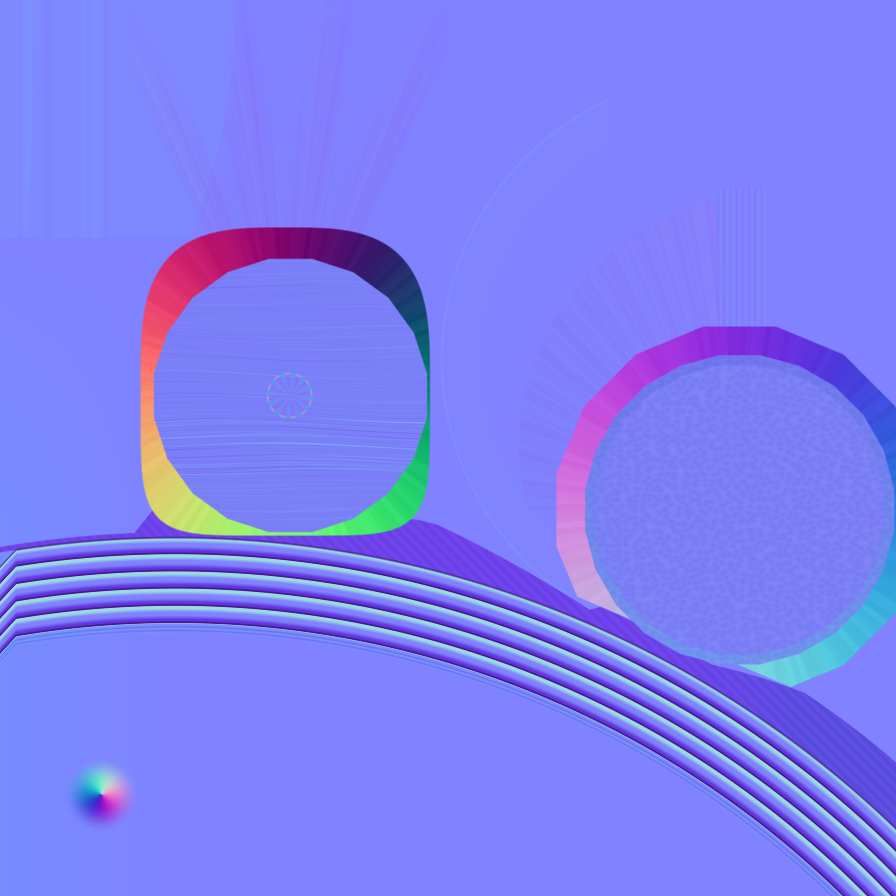
Give the GLSL for this texture map, as a three.js fragment shader.

```glsl
varying vec2 vUv;

const float PI = 3.14159265;
const float EDGE = 0.0011;
const vec3 FLAT_BLUE = vec3(0.50, 0.51, 1.0);
const vec3 WEDGE_PURPLE = vec3(0.43, 0.26, 0.92);
const vec3 GROOVE_LIGHT = vec3(0.60, 0.86, 0.88);
const vec3 GROOVE_PURPLE = vec3(0.38, 0.20, 0.87);
const vec3 GROOVE_DARK = vec3(0.27, 0.10, 0.55);

const vec2 BOX_CENTER = vec2(0.3184, 0.5742);
const vec2 BOX_HALF = vec2(0.1615, 0.172);
const vec2 WOOD_CENTER = vec2(0.3242, 0.5586);
const float WOOD_RADIUS = 0.1525;
const vec2 ROUND_CENTER = vec2(0.8255, 0.431);
const float ROUND_OUTER = 0.2045;
const float ROUND_INNER = 0.1725;
const vec2 ARC_CENTER = vec2(0.1953, -0.759);
const float ARC_RADIUS = 1.159;
const float GROOVE_PITCH = 0.0192;
const float GROOVE_COUNT = 5.0;
const vec2 DOME_CENTER = vec2(0.1133, 0.1133);
const float DOME_RADIUS = 0.043;

float inside(float d) { return 1.0 - smoothstep(-EDGE, EDGE, d); }
float ramp(float a, float b, float x) { return clamp((x - a) / (b - a), 0.0, 1.0); }
float band(float a, float b, float x) { return inside(a - x) * inside(x - b); }
float hash(vec2 p) { return fract(sin(dot(p, vec2(127.1, 311.7))) * 43758.5); }
float angleOf(vec2 p) { return atan(p.y, p.x + 1e-6); }

float polygon(vec2 p, float apothem, float sides) {
  float seg = 2.0 * PI / sides;
  float a = mod(angleOf(p) - 0.5 * PI + 0.5 * seg, seg) - 0.5 * seg;
  return length(p) * cos(a) - apothem;
}

float softBox(vec2 p) {
  vec2 q = abs(p / BOX_HALF) + 1e-4;
  float n = p.y > 0.0 ? 3.2 : 5.5;
  return (pow(pow(q.x, n) + pow(q.y, n), 1.0 / n) - 1.0) * BOX_HALF.x;
}

float cells(vec2 p) {
  float nearest = 1.0;
  for (int j = -1; j <= 1; j++) {
    for (int i = -1; i <= 1; i++) {
      vec2 id = floor(p) + vec2(float(i), float(j));
      vec2 seed = id + vec2(hash(id), hash(id + 17.0));
      nearest = min(nearest, length(seed - p));
    }
  }
  return nearest;
}

float streaks(float x) {
  return (sin(x) + sin(x * 2.3 + 1.0) + sin(x * 4.7 + 2.0)) / 3.0;
}

// Sloped side, tinted by the direction it faces
vec3 bevel(vec2 p, float tilt, float blue) {
  float fleck = hash(vec2(floor(angleOf(p) * 28.0), 3.0)) - 0.5;
  return vec3(0.5 - tilt * normalize(p), blue) + 0.035 * fleck;
}

vec3 background(vec2 p) {
  vec3 col = FLAT_BLUE;
  // Curtain and panel on the left
  float drop = (1.0 - p.y) / 0.266;
  float curtain = inside(p.x - 0.263 + 0.05 * drop * drop) * inside(0.734 - p.y);
  float folds = streaks(p.x * 85.0) * (1.0 - ramp(0.11, 0.16, p.x));
  folds += 0.8 * band(0.102, 0.116, p.x) + 0.6 * band(0.025, 0.048 - 0.02 * drop, p.x);
  col += curtain * vec3(-0.005, 0.025 + 0.02 * folds, 0.0);
  float panel = inside(p.y - 0.734) * (1.0 - ramp(0.0, 0.2, p.x)) * ramp(0.75, 0.42, p.y);
  col += panel * vec3(-0.03, 0.035, 0.0);
  // Rays above the box
  vec2 b = p - BOX_CENTER;
  float a = angleOf(b);
  float reach = 0.31 + 0.11 * sin(a * 23.0);
  float rays = band(1.1, 2.05, a) * (1.0 - ramp(reach - 0.08, reach + 0.06, length(b)));
  col += rays * vec3(0.012, -0.018 + 0.025 * streaks(a * 48.0), -0.01);
  // Rays and upright lines above the round piece
  vec2 r = p - ROUND_CENTER;
  a = angleOf(r);
  reach = mix(0.35, 0.235, ramp(1.65, PI, a));
  rays = band(1.65, PI, a) * inside(length(r) - reach);
  col += rays * vec3(0.025 * (1.0 - ramp(1.65, 2.6, a)), 0.022 * streaks(a * 45.0) - 0.01, -0.01);
  float lines = band(0.80, 0.855, p.x) * band(0.63, 0.79, p.y);
  col.rg += lines * 0.018 * sin(p.x * 900.0);
  // Faint large ring
  float ring = length(p - vec2(0.811, 0.599));
  float leftSide = inside(p.x - 0.68);
  col.g += leftSide * (0.012 * band(0.275, 0.319, ring) + 0.035 * band(0.317, 0.319, ring));
  return col;
}

vec3 grooves(vec2 p, vec3 col) {
  // Purple wedge resting on the arc
  float dx = p.x - ARC_CENTER.x;
  float arcY = ARC_CENTER.y + sqrt(ARC_RADIUS * ARC_RADIUS - dx * dx);
  float rise = 0.006 + 0.028 * ramp(0.150, 0.173, p.x) + 0.018 * ramp(0.173, 0.469, p.x)
    - 0.036 * ramp(0.488, 0.658, p.x) + 0.009 * ramp(0.658, 0.671, p.x)
    + 0.039 * ramp(0.794, 0.898, p.x) + 0.010 * ramp(0.898, 1.0, p.x);
  vec3 wedge = mix(WEDGE_PURPLE, vec3(0.36, 0.30, 0.88), ramp(0.75, 0.9, p.x));
  wedge += 0.015 * sin((p.x + p.y) * 500.0);
  col = mix(col, wedge, inside(p.y - arcY - rise) * inside(arcY - p.y));
  // Repeated groove profile, bent at the left border
  float depth = ARC_RADIUS - length(p - ARC_CENTER) - 0.9 * max(0.018 - p.x, 0.0);
  float t = fract(depth / GROOVE_PITCH);
  vec3 profile = mix(GROOVE_LIGHT, FLAT_BLUE, smoothstep(0.08, 0.36, t));
  profile = mix(profile, GROOVE_PURPLE, smoothstep(0.48, 0.80, t));
  profile = mix(profile, GROOVE_DARK, smoothstep(0.82, 0.91, t));
  profile = mix(profile, GROOVE_LIGHT, smoothstep(0.93, 1.0, t));
  float span = GROOVE_PITCH * GROOVE_COUNT;
  col = mix(col, profile, band(0.0, span, depth));
  col = mix(col, GROOVE_DARK, 0.8 * band(-0.001, 0.001, depth));
  float lip = band(span, span + 0.010, depth);
  return col + lip * vec3(-0.04, 0.07 * sin(depth * 1500.0), -0.02);
}

vec3 woodBox(vec2 p, vec3 col) {
  vec2 b = p - BOX_CENTER;
  col = mix(col, bevel(b, 0.48, 0.43), inside(softBox(b)));
  vec2 w = p - WOOD_CENTER;
  float y = w.y + 0.003 * sin(w.x * 17.0 + w.y * 30.0);
  float grain = streaks(y * 190.0) * streaks(y * 430.0 + sin(w.x * 9.0));
  grain *= 0.07 + 0.12 * band(-0.09, -0.025, w.y);
  vec3 wood = FLAT_BLUE + vec3(-0.02, -0.01 + grain, -0.03);
  // Rosette in the middle
  float d = length(w + vec2(0.001, 0.0));
  float petal = sin(angleOf(w) * 12.0);
  wood += inside(d - 0.0245) * 0.05 * vec3(petal, -petal, 0.0);
  wood += band(0.0235, 0.0255, d) * vec3(0.18 * petal, 0.12, -0.12);
  return mix(col, wood, inside(polygon(w, WOOD_RADIUS, 20.0)));
}

vec3 roundPiece(vec2 p, vec3 col) {
  vec2 r = p - ROUND_CENTER;
  float cut = -dot(p - vec2(0.6706, 0.3229), vec2(0.390, 0.921));
  float outer = max(polygon(r, ROUND_OUTER, 16.0), cut);
  col = mix(col, bevel(r, 0.33, 0.87), inside(outer));
  float d = polygon(r, ROUND_INNER, 24.0);
  vec3 leather = FLAT_BLUE + vec3(-0.02, -0.01, -0.04);
  leather.rg += 0.055 * (cells(p * vec2(125.0, 160.0)) - 0.45);
  float rim = band(-0.011, 0.0, d);
  leather += rim * vec3(-0.04, 0.02 - 0.06 * r.y / ROUND_INNER, -0.03);
  return mix(col, leather, inside(d));
}

vec3 dome(vec2 p, vec3 col) {
  vec2 d = p - DOME_CENTER;
  float fade = 1.0 - smoothstep(0.25, 1.0, length(d) / DOME_RADIUS);
  vec2 dir = d / max(length(d), 1e-4);
  return mix(col, vec3(0.5 + 0.42 * dir, 0.80), fade);
}

void main() {
  vec3 col = background(vUv);
  col = grooves(vUv, col);
  col = woodBox(vUv, col);
  col = roundPiece(vUv, col);
  col = dome(vUv, col);
  gl_FragColor = vec4(clamp(col, 0.0, 1.0), 1.0);
}
```
